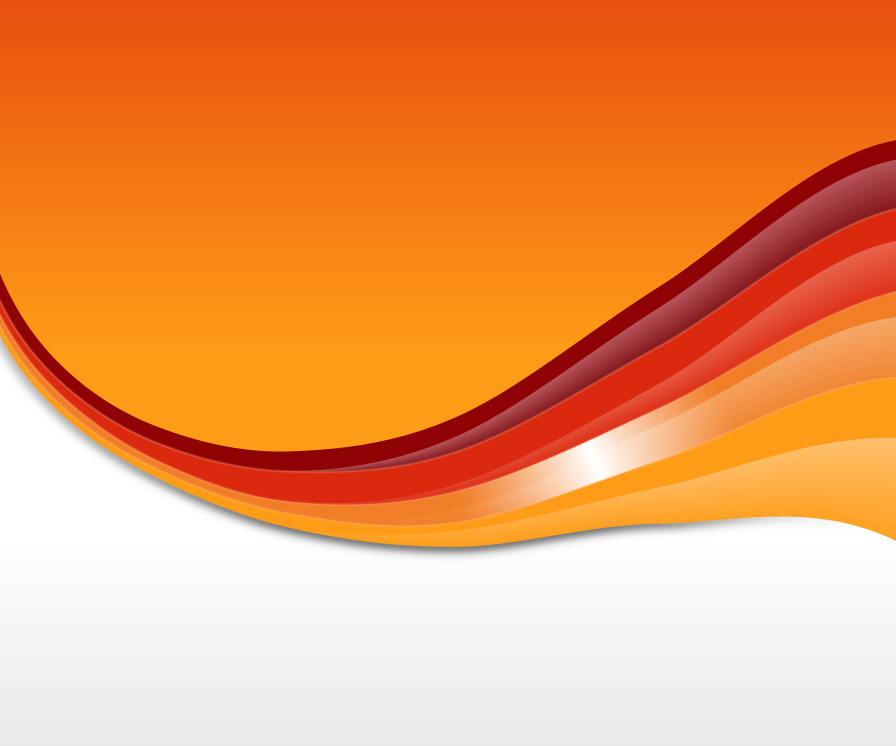
This background is drawn by a WebGL 1 fragment shader. Its source:

```glsl
precision highp float;
uniform vec2 u_resolution;

const vec3 SKY_TOP = vec3(0.91, 0.31, 0.06);
const vec3 AMBER = vec3(1.0, 0.61, 0.09);
const vec3 AMBER_SHEEN = vec3(1.0, 0.75, 0.42);
const vec3 DARK_RED = vec3(0.56, 0.01, 0.02);
const vec3 MAROON = vec3(0.52, 0.09, 0.11);
const vec3 MAROON_SHEEN = vec3(0.71, 0.33, 0.35);
const vec3 RED = vec3(0.86, 0.16, 0.06);
const vec3 RED_SHEEN = vec3(0.91, 0.39, 0.30);
const vec3 ORANGE = vec3(0.945, 0.49, 0.15);
const vec3 ORANGE_SHEEN = vec3(0.96, 0.66, 0.41);
const vec3 PAPER_LOW = vec3(0.914);
const float SKY_END = 0.47;         // depth where the sky reaches amber
const float PAPER_START = 0.72;     // depth where the paper starts to grey
const float KNOT_BEND = 0.7;        // crowds curve knots towards the left
const float GLINT_X = 0.667;
const float GLINT_REACH = 0.18;
const float SHADOW_SIZE = 0.010;
const float SHADOW_STRENGTH = 0.5;
const float RIM_SIZE = 0.0016;
const float RIM_STRENGTH = 0.28;

// Catmull-Rom weights for four knots at once
vec4 knotWeight(vec4 d) {
  d = abs(d);
  vec4 near = (1.5 * d - 2.5) * d * d + 1.0;
  vec4 far = ((2.5 - 0.5 * d) * d - 4.0) * d + 2.0;
  return mix(near, far, step(1.0, d)) * step(d, vec4(2.0));
}

// Depth of a smooth curve; the last knot lies beyond the right side
float curve(float x, vec4 a, vec4 b) {
  float lin = 1.0 - KNOT_BEND;
  float s = (sqrt(lin * lin + 4.0 * KNOT_BEND * x) - lin) / (2.0 * KNOT_BEND);
  float k = 6.0 * s;
  float before = 3.0 * (a.x - a.y) + a.z;
  return dot(a, knotWeight(k - vec4(0.0, 1.0, 2.0, 3.0)))
       + dot(b, knotWeight(k - vec4(4.0, 5.0, 6.0, 7.0)))
       + before * knotWeight(vec4(k + 1.0)).x;
}

// Signed distance below a curve, in canvas heights
float below(vec2 p, vec4 a, vec4 b) {
  const float e = 0.002;
  float aspect = u_resolution.x / u_resolution.y;
  float rise = curve(p.x + e, a, b) - curve(p.x - e, a, b);
  float slope = rise / (2.0 * e * aspect);
  return (p.y - curve(p.x, a, b)) / sqrt(1.0 + slope * slope);
}

float cover(float d) {
  return clamp(d * u_resolution.y + 0.5, 0.0, 1.0);
}

// Position across a band, 0 at its upper edge and 1 at its lower edge
float across(float upper, float lower) {
  return clamp(upper / max(upper - lower, 0.0005), 0.0, 1.0);
}

float rim(float d) {
  return RIM_STRENGTH * exp(-d * d / (RIM_SIZE * RIM_SIZE));
}

void main() {
  vec2 p = gl_FragCoord.xy / u_resolution;
  p.y = 1.0 - p.y;

  // Ribbon edges from top to bottom
  vec4 maroonLeft = vec4(0.403, 0.514, 0.595, 0.632);
  vec4 redLeft = vec4(0.422, 0.531, 0.619, 0.673);
  vec4 orangeLeft = vec4(0.437, 0.545, 0.630, 0.689);
  vec4 amberLeft = vec4(0.450, 0.556, 0.642, 0.708);
  float dark = below(p, vec4(0.367, 0.491, 0.573, 0.605), vec4(0.558, 0.384, 0.188, 0.262));
  float maroon = below(p, maroonLeft, vec4(0.584, 0.412, 0.214, 0.275));
  float red = below(p, maroonLeft, vec4(0.605, 0.464, 0.280, 0.295));
  float redGloss = below(p, redLeft, vec4(0.648, 0.514, 0.323, 0.378));
  float orange = below(p, redLeft, vec4(0.658, 0.547, 0.391, 0.375));
  float orangeGloss = below(p, orangeLeft, vec4(0.683, 0.569, 0.425, 0.475));
  float amber = below(p, orangeLeft, vec4(0.700, 0.617, 0.506, 0.564));
  float amberGloss = below(p, amberLeft, vec4(0.711, 0.653, 0.587, 0.672));
  float paper = below(p, amberLeft, vec4(0.733, 0.702, 0.725, 1.030));

  // Sky and the red ribbons
  float sheen = smoothstep(0.3, 1.0, p.x);
  vec3 color = mix(SKY_TOP, AMBER, min(p.y / SKY_END, 1.0));
  color = mix(color, DARK_RED, cover(dark));
  vec3 gloss = mix(MAROON_SHEEN, MAROON, across(maroon, red));
  color = mix(color, gloss, cover(maroon));
  color = mix(color, RED, cover(red));
  gloss = mix(RED_SHEEN, RED, 1.0 - (1.0 - 0.85 * across(redGloss, orange)) * mix(0.3, 1.0, sheen));
  color = mix(color, gloss, cover(redGloss));

  // Orange ribbon with a slanted white glint
  color = mix(color, ORANGE, cover(orange));
  gloss = mix(ORANGE_SHEEN, ORANGE, 1.0 - (1.0 - 0.8 * across(orangeGloss, amber)) * sheen);
  color = mix(color, gloss, cover(orangeGloss));
  float glintAt = GLINT_X + 0.4 * (p.y - 0.625);
  float glint = max(1.0 - abs(p.x - glintAt) / GLINT_REACH, 0.0);
  color = mix(color, vec3(1.0), pow(glint, 1.25) * cover(orange));

  // Amber ribbon
  color = mix(color, AMBER, cover(amber));
  gloss = mix(AMBER_SHEEN, AMBER, 1.0 - (1.0 - 0.85 * across(amberGloss, paper)) * mix(0.2, 1.0, sheen));
  color = mix(color, gloss, cover(amberGloss));

  // Fine light rims between ribbons
  float rims = max(rim(red), max(rim(orange), rim(amber)));
  color = mix(color, vec3(1.0, 0.75, 0.6), rims);

  // Paper and the soft shadow cast on it
  float greyness = clamp((p.y - PAPER_START) / (1.0 - PAPER_START), 0.0, 1.0);
  vec3 ground = mix(vec3(1.0), PAPER_LOW, greyness);
  float reach = max(paper, 0.0) / SHADOW_SIZE;
  float span = mix(0.5, 1.0, smoothstep(0.0, 0.35, p.x)) * (1.0 - smoothstep(0.65, 0.97, p.x));
  ground *= 1.0 - SHADOW_STRENGTH * span * exp(-reach * reach);
  color = mix(color, ground, cover(paper));

  gl_FragColor = vec4(color, 1.0);
}
```
